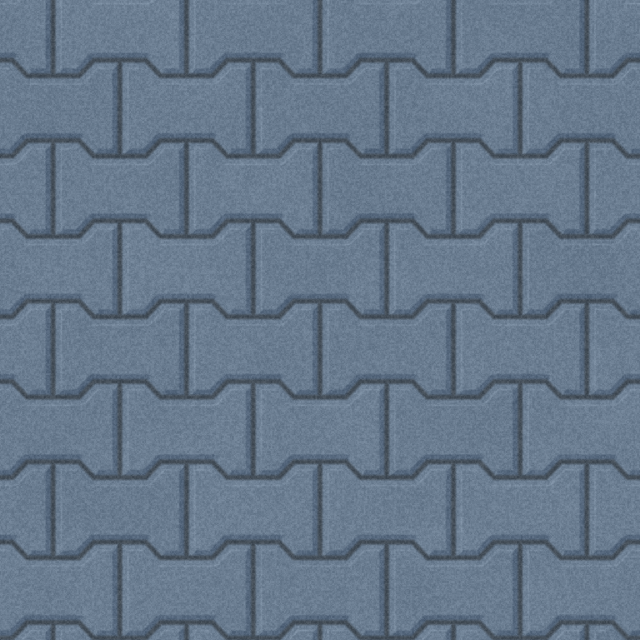
Reproduce this pattern procedurally as a Shadertoy shader.

```glsl
const vec2 PAVER = vec2(0.2085, 0.1255);   // joint spacing, row height
const vec2 ORIGIN = vec2(0.5, 0.0152);
const float WAVE = 0.0122;                 // half height of the stepped edge
const float RAMP_START = 0.0405;
const float RAMP_END = 0.0638;
const float JOINT = 0.003;
const float BEVEL = 0.010;

float hash(vec2 p) {
    vec3 q = fract(vec3(p.xyx) * 0.1031);
    q += dot(q, q.yzx + 33.33);
    return fract((q.x + q.y) * q.z);
}

float noise(vec2 p) {
    vec2 i = floor(p), f = fract(p);
    f = f * f * (3.0 - 2.0 * f);
    return mix(mix(hash(i), hash(i + vec2(1, 0)), f.x),
               mix(hash(i + vec2(0, 1)), hash(i + vec2(1, 1)), f.x), f.y);
}

float segmentDistance(vec2 p, vec2 a, vec2 b) {
    vec2 ab = b - a;
    return length(p - a - ab * clamp(dot(p - a, ab) / dot(ab, ab), 0.0, 1.0));
}

// Horizontal position in joint spacings; odd rows are shifted by half a paver
float columnCoord(float x, float row) {
    return x / PAVER.x + 0.5 * (1.0 - mod(row, 2.0));
}

float jointDistance(float x, float row) {
    return abs(fract(columnCoord(x, row) + 0.5) - 0.5) * PAVER.x;
}

float edgeHeight(float x, float row) {
    float t = jointDistance(x, row);
    float ramp = clamp((t - RAMP_START) / (RAMP_END - RAMP_START), 0.0, 1.0);
    return row * PAVER.y + WAVE * (2.0 * ramp - 1.0);
}

// Distance to the stepped edge below a row
float edgeDistance(vec2 p, float row) {
    vec2 q = vec2(jointDistance(p.x, row), p.y - row * PAVER.y);
    vec2 a = vec2(RAMP_START, -WAVE), b = vec2(RAMP_END, WAVE);
    float flats = min(segmentDistance(q, vec2(0.0, -WAVE), a),
                      segmentDistance(q, b, vec2(0.5 * PAVER.x, WAVE)));
    return min(flats, segmentDistance(q, a, b));
}

float rowAt(vec2 p) {
    float line = floor(p.y / PAVER.y + 0.5);
    return p.y > edgeHeight(p.x, line) ? line : line - 1.0;
}

float paverDistance(vec2 p) {
    float row = rowAt(p);
    float edges = min(edgeDistance(p, row), edgeDistance(p, row + 1.0));
    return min(edges, jointDistance(p.x, row));
}

float bevelHeight(float d) {
    return clamp((d - JOINT) / BEVEL, 0.0, 1.0);
}

void mainImage(out vec4 fragColor, in vec2 fragCoord) {
    vec2 uv = fragCoord / iResolution.xy;
    vec2 p = uv - ORIGIN;
    float row = rowAt(p);
    float d = paverDistance(p);

    // Bevel lit from the upper left
    float reach = 0.004;
    vec2 toLight = reach * vec2(-0.7, 0.7);
    float light = 3.2 * (bevelHeight(d) - bevelHeight(paverDistance(p + toLight)));
    float lit = clamp(light, 0.0, 1.0);
    float shaded = clamp(-light, 0.0, 1.0);
    float rim = 1.0 - smoothstep(0.0, 0.003, abs(d - JOINT - BEVEL));

    // Face tint with slight variation between pavers
    vec2 id = vec2(floor(columnCoord(p.x, row)), row);
    vec3 color = vec3(0.416, 0.488, 0.566);
    color += 0.012 * (hash(id + 41.0) - 0.5);
    color += 0.018 * (noise(uv * 14.0) - 0.5);

    color += lit * (0.008 + 0.045 * rim);
    color -= shaded * vec3(0.092, 0.092, 0.085);

    // Dark joint with a soft shoulder
    float joint = 1.0 - smoothstep(0.0008, 0.0065, d);
    color = mix(color, vec3(0.265, 0.305, 0.345), joint);

    // Sandy grain
    float grain = noise(uv * 330.0) - 0.5 + 0.7 * (hash(floor(uv * 512.0)) - 0.5);
    color += 0.065 * grain;

    fragColor = vec4(color, 1.0);
}
```
